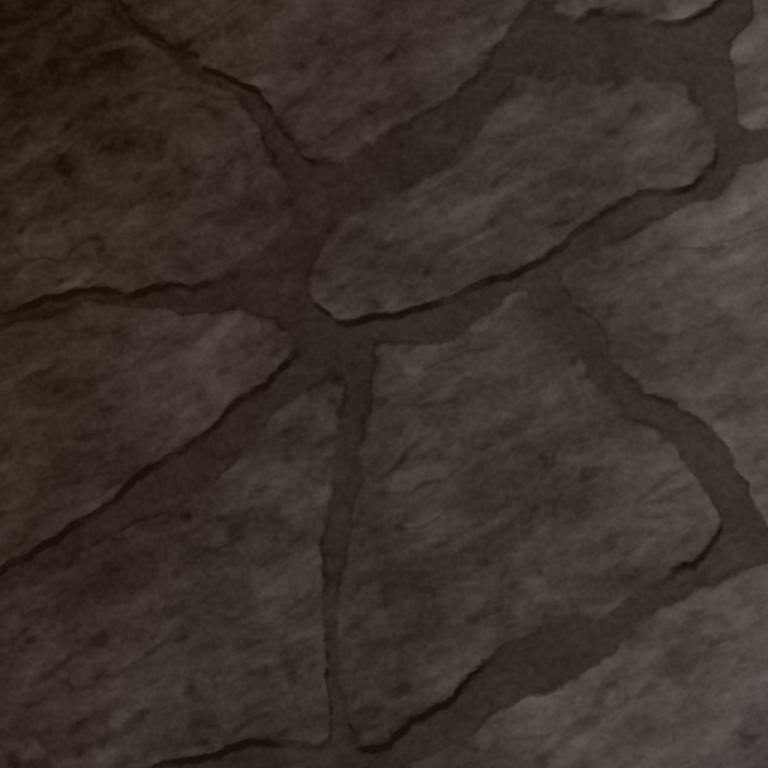
This texture is drawn by a WebGL 2 fragment shader. Its source:

```glsl
#version 300 es
precision highp float;
// Dim flagstone paving: slanted, irregular slabs around a cluster of small fillers, in wide mortar.
// Slabs are cells of a weighted Voronoi diagram, warped by gradient noise; their undersides
// drop a thin broken shadow on the mortar, and slanted noise layers give the cleft stone surface.

uniform vec2 u_resolution;
out vec4 fragColor;

vec2 hash2(vec2 c) {
  vec3 h = fract(c.xyx * vec3(0.1031, 0.1030, 0.0973));
  h += dot(h, h.yzx + 33.33);
  return fract((h.xx + h.yz) * h.zy);
}

float gradientNoise(vec2 p) {
  vec2 i = floor(p), f = p - i;
  vec2 u = f * f * f * (f * (f * 6.0 - 15.0) + 10.0);
  vec4 corner;
  for (int k = 0; k < 4; k++) {
    vec2 o = vec2(k & 1, k >> 1);
    float a = 6.2832 * hash2(i + o).x;
    corner[k] = dot(vec2(cos(a), sin(a)), f - o);
  }
  return mix(mix(corner.x, corner.y, u.x), mix(corner.z, corner.w, u.x), u.y);
}

float fbm(vec2 p) {
  float sum = 0.0, amp = 1.0;
  for (int k = 0; k < 4; k++) {
    sum += amp * gradientNoise(p);
    p = mat2(1.6, 1.2, -1.2, 1.6) * p + 7.3;
    amp *= 0.55;
  }
  return sum;
}

// Coordinates along and across the slant of the paving
vec2 slant(vec2 p) {
  return vec2(dot(p, vec2(0.91, 0.41)), dot(p, vec2(-0.41, 0.91)));
}

// Some sites shrink to filler stones
float siteWeight(vec2 cell) {
  float h = hash2(cell + 41.0).x;
  return h > 0.7 ? -0.3 : 0.2 * h;
}

// x: signed distance into the slab (negative in mortar), y: random tone of the slab
vec2 slab(vec2 p) {
  const vec2 scale = vec2(1.9, 2.9);
  vec2 warp = vec2(fbm(p * 4.5), fbm(p * 4.5 + 19.0));
  vec2 r = p + 0.03 * warp - vec2(0.54, 0.62);
  float zoom = 1.0 + 1.4 * exp(-15.0 * dot(r, r));
  vec2 q = slant(r * zoom) * scale + vec2(4.5, 7.5);
  vec2 base = floor(q), nearSite = vec2(0.0), nearCell = vec2(0.0);
  float nearest = 1e3;
  for (int y = -2; y <= 2; y++)
    for (int x = -2; x <= 2; x++) {
      vec2 cell = base + vec2(x, y);
      vec2 site = cell + 0.05 + 0.9 * hash2(cell) - q;
      float d = dot(site, site) - siteWeight(cell);
      if (d < nearest) { nearest = d; nearSite = site; nearCell = cell; }
    }
  // Smooth minimum over the cell borders rounds the corners
  float sum = 1e-9;
  for (int y = -2; y <= 2; y++)
    for (int x = -2; x <= 2; x++) {
      vec2 cell = base + vec2(x, y);
      if (cell == nearCell) continue;
      vec2 site = cell + 0.05 + 0.9 * hash2(cell) - q;
      float d = dot(site, site) - siteWeight(cell) - nearest;
      sum += exp(-130.0 * d / (2.0 * zoom * length((site - nearSite) * scale)));
    }
  float halfJoint = 0.017 + 0.03 * gradientNoise(p * 4.0 + 5.0);
  float ragged = 0.006 * fbm(slant(p) * vec2(22.0, 36.0));
  return vec2(-log(sum) / 130.0 - halfJoint + ragged, hash2(nearCell + 9.0).y);
}

void main() {
  vec2 p = gl_FragCoord.xy / min(u_resolution.x, u_resolution.y);
  vec2 along = slant(p);
  vec2 here = slab(p);
  float above = slab(p + vec2(-0.004, 0.011)).x;
  float soft = max(0.003, 1.0 / u_resolution.y);
  float stone = smoothstep(-soft, soft, here.x);

  // Cleft surface: broad blotches, slanted streaks, flakes, thin ridges and pits
  float blotch = fbm(p * 4.5 + 31.0);
  float streak = fbm(along * vec2(9.0, 26.0) + here.y * 50.0);
  float rough = fbm(along * vec2(36.0, 58.0) + 11.0);
  float flake = smoothstep(0.18, 0.5, gradientNoise(along * vec2(13.0, 30.0) + blotch));
  float ridge = smoothstep(0.07, 0.0, abs(gradientNoise(along * vec2(3.0, 13.0) + blotch * 0.5)));
  float pit = smoothstep(0.25, 0.5, gradientNoise(along * vec2(24.0, 45.0)));
  float surface = 0.209 + 0.06 * (here.y - 0.5) + 0.058 * blotch + 0.046 * streak;
  surface += 0.03 * rough + 0.035 * flake;
  surface -= 0.032 * ridge * smoothstep(0.0, 0.4, blotch) + 0.035 * pit;

  // Pale chipped lips on the lower edges
  float facing = clamp((above - here.x) / 0.011, 0.0, 1.0);
  float chip = smoothstep(0.0, 0.35, gradientNoise(along * vec2(9.0, 16.0) + 3.0));
  surface += 0.08 * facing * chip * exp(-45.0 * max(here.x, 0.0));

  // Mortar, with a broken shadow under each slab and a dark seam around it
  float mortar = 0.157 + 0.026 * fbm(p * 11.0) + 0.022 * rough;
  float broken = smoothstep(-0.35, 0.25, gradientNoise(p * 8.0 + 2.0));
  float shadow = smoothstep(-0.002, 0.005, above) * (1.0 - stone);
  float seam = exp(-pow(here.x / 0.005, 2.0)) * smoothstep(-0.2, 0.3, gradientNoise(p * 9.0));
  float value = mix(mortar, surface, stone) - 0.08 * shadow * broken - 0.035 * seam;

  // Light falls off toward the upper left; fine grain on everything
  float light = p.x - 0.55 * max(p.y - 0.45, 0.0) * (1.6 - 2.0 * p.x);
  value += 0.115 * (light - 0.47) * mix(0.5, 1.0, stone);
  value += 0.022 * gradientNoise(p * 160.0) + 0.02 * gradientNoise(p * 85.0);
  value = 0.188 + 1.1 * (value - 0.184);
  value = max(value, 0.065);

  // Olive brown on the left, mauve brown on the right
  float mauve = 0.012 * (p.x - p.y * 0.5 - 0.2);
  fragColor = vec4(value + 0.038, value, value - 0.024 + mauve, 1.0);
}
```
